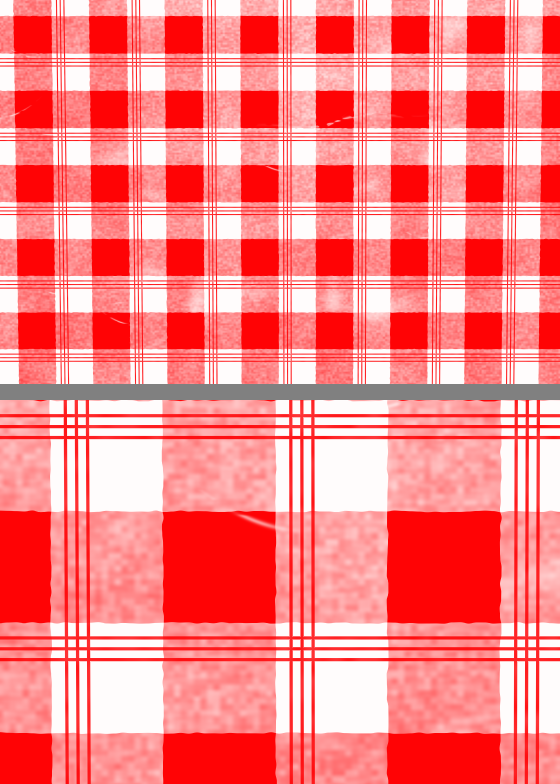
Top, the full canvas; bottom, a detail of the centre.
Write a Shadertoy shader that draws this pattern.

```glsl
#define PAPER vec3(1.0, 0.99, 0.99)
#define RED vec3(1.0, 0.01, 0.02)
#define BAND_WIDTH 0.502
#define LINE_WIDTH 0.0145
#define LINE_FIRST 0.570
#define LINE_STEP 0.049
#define HALF_TONE 0.52
#define GRAIN 0.30
#define SMEARS 16
#define SCRATCHES 12

float hash(vec2 p) {
    vec3 q = fract(p.xyx * 0.1031);
    q += dot(q, q.yzx + 33.33);
    return fract((q.x + q.y) * q.z);
}

float noise(vec2 p) {
    vec2 i = floor(p), f = fract(p);
    f = f * f * (3.0 - 2.0 * f);
    vec2 e = vec2(0.0, 1.0);
    return mix(mix(hash(i), hash(i + e.yx), f.x),
               mix(hash(i + e.xy), hash(i + e.yy), f.x), f.y);
}

float fbm(vec2 p) {
    float sum = 0.0, amp = 0.5;
    for (int i = 0; i < 4; i++) {
        sum += amp * noise(p);
        p = p * 2.03 + 17.1;
        amp *= 0.5;
    }
    return sum / 0.9375;
}

// Cloth cell coordinates, with a slight keystone; t runs downwards
vec2 clothCoords(vec2 uv) {
    float t = 1.0 - uv.y, s = t - 0.0417;
    float x = (uv.x - mix(0.0238, 0.0340, t)) / mix(0.1351, 0.1325, t);
    return vec2(x, s * (5.118 + 0.082 * s));
}

// Coverage of a repeating stripe, per axis
vec2 stripe(vec2 cell, float centre, float width, vec2 aa) {
    vec2 d = abs(fract(cell - centre + 0.5) - 0.5);
    return clamp((0.5 * width - d) / aa + 0.5, 0.0, 1.0);
}

// Scattered soft glare, broken up by noise
float smears(vec2 p, float aspect) {
    float sum = 0.0;
    for (int i = 0; i < SMEARS; i++) {
        float k = float(i);
        vec2 centre = vec2(hash(vec2(k, 3.0)) * aspect, 1.0 - 0.85 * hash(vec2(k, 8.0)));
        float upright = step(0.7, hash(vec2(k, 5.0)));
        vec2 size = mix(vec2(0.09, 0.03), vec2(0.025, 0.12), upright);
        vec2 d = (p - centre) / size;
        d.y -= 0.5 * d.x;
        sum += exp(-dot(d, d)) * (0.5 + 0.5 * hash(vec2(k, 12.0)));
    }
    return sum * smoothstep(0.25, 0.7, fbm(p * vec2(16.0, 24.0)));
}

// Short thin scuffs that also show on solid red
float scratches(vec2 p, float aspect) {
    float sum = 0.0;
    for (int i = 0; i < SCRATCHES; i++) {
        float k = float(i) + 40.0;
        vec2 d = p - vec2(hash(vec2(k, 2.0)) * aspect, 0.12 + 0.85 * hash(vec2(k, 7.0)));
        d.y -= d.x * (hash(vec2(k, 9.0)) - 0.5) + 4.0 * d.x * d.x;
        d /= vec2(0.035, 0.0022);
        sum += exp(-dot(d, d));
    }
    // One long crease across the middle
    vec2 crease = p - vec2(0.88, 0.685);
    crease.y -= 0.10 * crease.x + 0.010 * sin(crease.x * 22.0);
    crease /= vec2(0.13, 0.0035);
    sum += exp(-dot(crease, crease));
    return sum * smoothstep(0.35, 0.6, noise(p * vec2(50.0, 130.0)));
}

void mainImage(out vec4 fragColor, in vec2 fragCoord) {
    vec2 uv = fragCoord / iResolution.xy;
    vec2 p = fragCoord / iResolution.y;
    float aspect = iResolution.x / iResolution.y;
    vec2 cell = clothCoords(uv);
    vec2 aa = max(fwidth(cell), vec2(1e-4));

    // Broad bands with faintly ragged printed edges
    vec2 ragged = cell + 0.009 * (vec2(noise(p * 140.0), noise(p * 140.0 + 71.0)) - 0.5);
    vec2 band = stripe(ragged, 0.5 * BAND_WIDTH, BAND_WIDTH, aa);

    // Three fine lines beside each band
    vec2 fine = vec2(0.0);
    for (int i = 0; i < 3; i++)
        fine = max(fine, stripe(cell, LINE_FIRST + LINE_STEP * float(i), LINE_WIDTH, aa));

    // Uneven half tone: paler near the top centre, grainy, clouded
    vec2 fromLight = (uv - vec2(0.57, 0.86)) / vec2(0.42, 0.45);
    float light = exp(-dot(fromLight, fromLight));
    float grain = 0.65 * noise(p * 175.0) + 0.35 * noise(p * vec2(70.0, 230.0)) - 0.5;
    float cloud = fbm(p * 6.0) - 0.5;
    float tone = HALF_TONE - 0.19 * light - 0.28 * cloud + GRAIN * grain;
    float scuff = clamp(scratches(p, aspect), 0.0, 1.0);
    tone *= 1.0 - clamp(0.65 * smears(p, aspect) + 0.6 * scuff, 0.0, 0.85);

    // Overlap prints solid, a single band prints half tone
    float solid = band.x * band.y;
    float single = band.x + band.y - 2.0 * solid;
    float ink = solid * (1.0 - 0.6 * scuff) + single * clamp(tone, 0.03, 0.8);
    float line = max(fine.x, fine.y) * (0.94 - 0.15 * noise(p * 90.0));
    ink = max(ink, mix(ink, 1.0, line));

    fragColor = vec4(mix(PAPER, RED, ink), 1.0);
}
```
